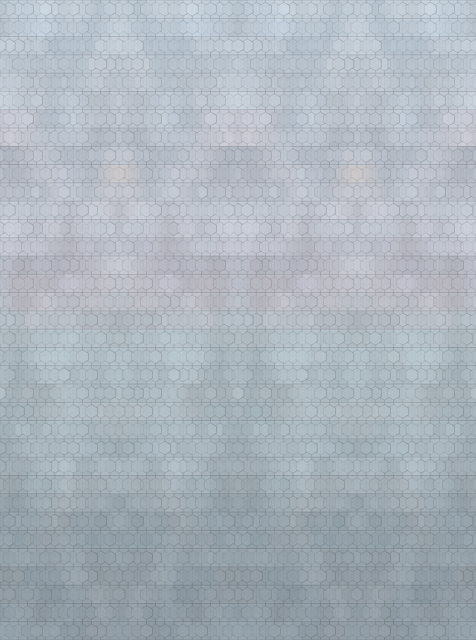
Reproduce this pattern procedurally as a Shadertoy shader.

```glsl
// Pale misty wall of 26 by 35 square tiles, each split by a fine upright seam.
// A row of overlapping hexagons runs through every course; their stacking, tone
// and wear come from hashes and gradient noise on a mirrored column index.

const vec2 TILES = vec2(26.0, 35.0);
const float STEP = 0.5;         // hexagon spacing, in tiles
const float FOLD = 13.0;        // columns between mirror axes
const float APOTHEM = 0.325;    // hexagon half width, in tiles
const float SEAM = 0.045;       // line width, in tiles

float hash(vec2 p) {
    vec3 q = fract(vec3(p.xyx) * 0.1031);
    q += dot(q, q.yzx + 33.33);
    return fract((q.x + q.y) * q.z);
}

vec2 gradientAt(vec2 p) {
    float angle = 6.2832 * hash(p + 17.0);
    return vec2(cos(angle), sin(angle));
}

float gradientNoise(vec2 p) {
    vec2 i = floor(p), f = fract(p);
    vec2 u = f * f * f * (f * (f * 6.0 - 15.0) + 10.0);
    vec2 e = vec2(0.0, 1.0);
    float a = dot(gradientAt(i), f);
    float b = dot(gradientAt(i + e.yx), f - e.yx);
    float c = dot(gradientAt(i + e.xy), f - e.xy);
    float d = dot(gradientAt(i + e.yy), f - e.yy);
    return mix(mix(a, b, u.x), mix(c, d, u.x), u.y);
}

// Hexagon with a vertex at top and bottom
float hexagonDistance(vec2 p, float apothem) {
    p = abs(p);
    return max(p.x, dot(p, vec2(0.5, 0.866))) - apothem;
}

// Share of a pixel covered by a line, steady even below one pixel
float lineCoverage(float d, float width, float pixel) {
    float hi = min(d + 0.5 * pixel, 0.5 * width);
    float lo = max(d - 0.5 * pixel, -0.5 * width);
    return max(hi - lo, 0.0) / pixel;
}

float mirrorColumn(float column) {
    return abs(mod(column + FOLD, 2.0 * FOLD) - FOLD);
}

float glow(vec2 p, vec2 centre, vec2 size) {
    vec2 d = (p - centre) / size;
    return exp(-dot(d, d));
}

// Mist colour of one cell: x is the mirrored column, y the course from the top
vec3 mistColour(vec2 cell) {
    float t = cell.y / TILES.y;
    vec3 c = mix(vec3(0.74, 0.785, 0.825), vec3(0.74, 0.762, 0.802), smoothstep(0.0, 0.3, t));
    c = mix(c, vec3(0.69, 0.742, 0.768), smoothstep(0.43, 0.53, t));
    c = mix(c, vec3(0.575, 0.622, 0.655), smoothstep(0.58, 0.93, t));

    // Rosy and warm patches
    c += vec3(0.005, -0.022, -0.024) * glow(cell, vec2(6.5, 15.0), vec2(6.0, 2.2));
    c += vec3(0.028, 0.004, 0.0) * glow(cell, vec2(0.0, 6.5), vec2(4.0, 1.2));
    c += vec3(0.06, 0.03, 0.0) * glow(cell, vec2(13.0, 9.0), vec2(1.8, 0.6));
    c += 0.025 * glow(cell, vec2(0.0, 13.0), vec2(3.0, 2.5));

    // Broad clouds, smaller blocks and a slight jitter
    float cloud = gradientNoise(cell * vec2(0.17, 0.29) + 4.3);
    float block = gradientNoise(cell * vec2(0.37, 0.83) + 21.7);
    c += 0.075 * cloud + 0.05 * block + 0.016 * (hash(cell) - 0.5);
    return c + vec3(0.02, 0.0, -0.01) * gradientNoise(cell * vec2(0.21, 0.4) + 51.0);
}

float stackOrder(float column, float course) {
    return hash(vec2(mirrorColumn(column), course) + 71.0);
}

vec3 paintHexagon(vec3 under, vec2 p, float column, float course, float pixel) {
    vec2 cell = vec2(mirrorColumn(column), course);
    vec2 local = p - vec2(column * STEP, course + 0.5);
    float d = hexagonDistance(local, APOTHEM);
    float wear = hash(cell + 113.0);
    vec3 fill = mistColour(cell + vec2(0.0, 0.7 * (wear - 0.5)));
    fill += 0.012 * (wear - 0.4) + 0.012 * local.y;
    float cover = clamp(0.5 - d / pixel, 0.0, 1.0);
    vec3 c = mix(under, fill, cover * mix(0.65, 0.95, wear));
    float side = 0.75 + 0.8 * local.x * sign(wear - 0.5);
    return c * (1.0 - mix(0.08, 0.19, wear) * side * lineCoverage(d, SEAM, pixel));
}

void mainImage(out vec4 fragColor, in vec2 fragCoord) {
    vec2 uv = fragCoord / iResolution.xy;
    vec2 p = vec2(uv.x, 1.0 - uv.y) * TILES;
    float pixel = TILES.y / iResolution.y;
    float course = floor(p.y);

    // Upright half tiles and their seams
    float column = floor(p.x / STEP);
    vec3 colour = mistColour(vec2(mirrorColumn(column + 0.5), course));
    float nearest = round(p.x / STEP);
    float seamWear = 0.07 + 0.08 * hash(vec2(mirrorColumn(nearest), course) + 37.0);
    colour *= 1.0 - seamWear * lineCoverage(p.x - nearest * STEP, SEAM, pixel);

    // Lower neighbours, then the nearest hexagon, then upper neighbours
    float order = stackOrder(nearest, course);
    for (int layer = 0; layer < 2; layer++) {
        for (float side = -1.0; side < 2.0; side += 2.0) {
            bool above = stackOrder(nearest + side, course) > order;
            if (above == (layer == 1)) colour = paintHexagon(colour, p, nearest + side, course, pixel);
        }
        if (layer == 0) colour = paintHexagon(colour, p, nearest, course, pixel);
    }

    // Course joints and faint surface grain
    float joint = round(p.y);
    float jointWear = 0.14 + 0.08 * gradientNoise(vec2(p.x * 0.6, joint * 3.7));
    colour *= 1.0 - jointWear * lineCoverage(p.y - joint, SEAM, pixel);
    colour += 0.012 * gradientNoise(p * vec2(5.0, 2.3)) + 0.008 * gradientNoise(p * 9.0 + 3.1);
    fragColor = vec4(clamp(colour, 0.0, 1.0), 1.0);
}
```
